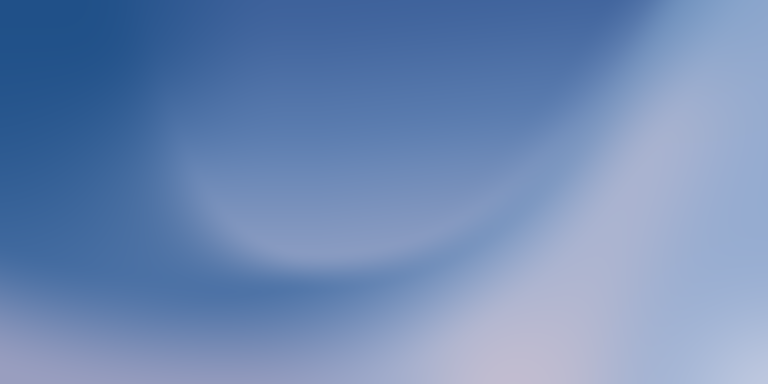
Give the GLSL for this background, as a WebGL 2 fragment shader.

```glsl
#version 300 es
precision highp float;
// Soft blue backdrop: a hazy bowl of light in front of a pale sweeping band.

#define BOWL_CENTER 0.83
#define BOWL_FLOOR 0.292
#define RIM_SOFTNESS 0.055
#define LEFT_SOFTNESS 0.22
#define BAND_CENTER 0.60
#define BAND_FLOOR 0.11
#define BAND_SOFTNESS 0.17

uniform vec2 u_resolution;
out vec4 outColor;

const vec3 DEEP_BLUE   = vec3(0.125, 0.314, 0.533);
const vec3 SHADOW_BLUE = vec3(0.295, 0.445, 0.650);
const vec3 TROUGH_BLUE = vec3(0.375, 0.515, 0.705);
const vec3 BOWL_TOP    = vec3(0.240, 0.380, 0.605);
const vec3 BOWL_MID    = vec3(0.375, 0.505, 0.700);
const vec3 BOWL_RIM    = vec3(0.555, 0.620, 0.765);
const vec3 BAND_BLUE   = vec3(0.580, 0.670, 0.815);
const vec3 BAND_RIDGE  = vec3(0.665, 0.703, 0.815);
const vec3 SKY_BLUE    = vec3(0.500, 0.625, 0.785);
const vec3 LILAC       = vec3(0.600, 0.620, 0.750);
const vec3 ROSE        = vec3(0.765, 0.742, 0.815);
const vec3 MIST        = vec3(0.760, 0.795, 0.880);

// Height of the lower bowl rim, steeper on its left side.
float bowlCurve(float x) {
    float d = x - BOWL_CENTER;
    float steepness = d < 0.0 ? 4.4 * d * d : 0.4 * d;
    return BOWL_FLOOR + d * d * (0.5 + steepness);
}

// Upper limit of the pale band.
float bandCurve(float x) {
    float d = x - BAND_CENTER;
    return BAND_FLOOR + (d < 0.0 ? 0.25 * d * d : 0.64 * pow(d, 2.3));
}

// Vertical offset divided by slope length approximates distance.
float curveDistance(float offset, float slope) {
    return offset * inversesqrt(1.0 + slope * slope);
}

float bowlDistance(vec2 p) {
    float e = 0.005;
    float slope = (bowlCurve(p.x + e) - bowlCurve(p.x - e)) / (2.0 * e);
    return curveDistance(p.y - bowlCurve(p.x), slope);
}

float bandDistance(vec2 p) {
    float e = 0.005;
    float slope = (bandCurve(p.x + e) - bandCurve(p.x - e)) / (2.0 * e);
    return curveDistance(bandCurve(p.x) - p.y, slope);
}

float glow(vec2 p, vec2 center, vec2 radius) {
    vec2 q = (p - center) / radius;
    return exp(-dot(q, q));
}

// Dark surroundings, lighter toward the lower right trough.
vec3 backdrop(vec2 p) {
    vec3 shade = mix(SHADOW_BLUE, DEEP_BLUE, smoothstep(0.1, 1.0, p.y));
    shade = mix(shade, TROUGH_BLUE, 0.85 * smoothstep(0.55, 1.2, p.x));
    return mix(shade, DEEP_BLUE, 0.35 * glow(p, vec2(0.0, 0.8), vec2(0.5, 0.4)));
}

// Bright at the rim and dark at the top.
vec3 bowlColor(vec2 p) {
    float h = p.y - 0.1 * max(p.x - BOWL_CENTER, 0.0);
    vec3 c = mix(BOWL_RIM, BOWL_MID, smoothstep(0.25, 0.70, h));
    return mix(c, BOWL_TOP, smoothstep(0.52, 1.05, h));
}

// Pale light, lilac at the left and blue at the right.
vec3 bandColor(vec2 p) {
    vec3 c = mix(LILAC, BAND_BLUE, smoothstep(0.6, 1.3, p.x));
    float ridge = (p.x - mix(1.42, 1.87, p.y)) / 0.20;
    c = mix(c, BAND_RIDGE, exp(-ridge * ridge) * smoothstep(1.1, 0.6, p.y));
    c = mix(c, SKY_BLUE, 0.9 * glow(p, vec2(1.78, 1.08), vec2(0.30, 0.26)));
    c = mix(c, ROSE, 0.95 * glow(p, vec2(1.33, -0.03), vec2(0.28, 0.30)));
    return mix(c, MIST, 0.95 * glow(p, vec2(2.04, -0.04), vec2(0.28, 0.24)));
}

void main() {
    // Stretch to a two by one frame, with the origin at the lower left.
    vec2 p = gl_FragCoord.xy / u_resolution * vec2(2.0, 1.0);

    // Bowl over the dark surroundings, softer on the left.
    float softness = mix(LEFT_SOFTNESS, RIM_SOFTNESS, smoothstep(0.25, 0.80, p.x));
    float bowl = smoothstep(-softness, softness, bowlDistance(p));
    bowl *= mix(1.0, smoothstep(0.15, 0.75, p.x), smoothstep(0.45, 0.9, p.y));
    vec3 color = mix(backdrop(p), bowlColor(p), bowl);

    // Pale band across the bottom and up the right side.
    float band = smoothstep(-BAND_SOFTNESS, BAND_SOFTNESS, bandDistance(p));
    color = mix(color, bandColor(p), band);

    outColor = vec4(color, 1.0);
}
```
